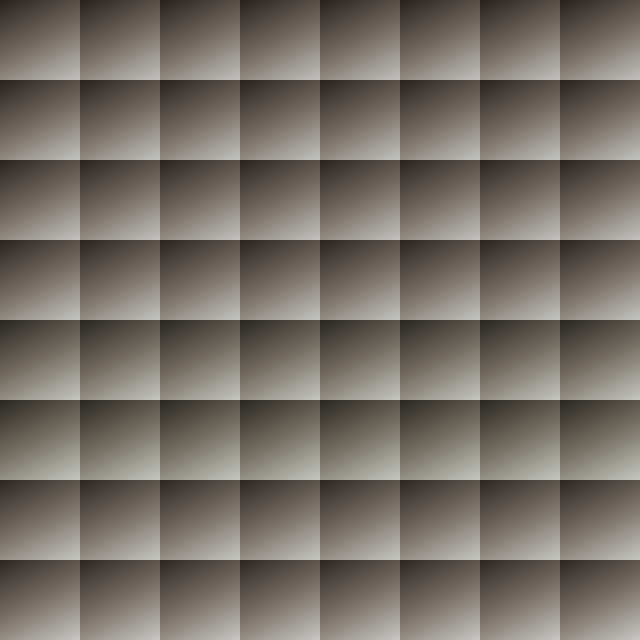
Write a Shadertoy shader that draws this pattern.

```glsl
// Grid of square tiles, each shaded by a slanted gradient from dark brown to pale grey.
#define TILES 8.0
#define SLOPE vec2(0.32, 0.68)
#define DARK vec3(0.160, 0.140, 0.130)
#define MIDDLE vec3(0.460, 0.420, 0.385)
#define LIGHT vec3(0.770, 0.770, 0.755)
#define DRIFT 0.025
#define GREEN_TINT 0.010
#define TINT_HEIGHT 0.35
#define TINT_SPREAD 0.13
#define SAMPLES 4

// Three-stop ramp: warm in the middle, nearly neutral at both ends
vec3 ramp(float t) {
    vec3 lower = mix(DARK, MIDDLE, clamp(2.0 * t, 0.0, 1.0));
    return mix(lower, LIGHT, clamp(2.0 * t - 1.0, 0.0, 1.0));
}

// One tile: dark at the upper left, pale at the lower right
vec3 tileColor(vec2 uv) {
    vec2 local = fract(uv * TILES);
    return ramp(dot(vec2(local.x, 1.0 - local.y), SLOPE));
}

// Slow change between rows: lighter towards the bottom, faint green band
vec3 rowTint(float y) {
    float rowCenter = (floor(y * TILES) + 0.5) / TILES;
    float d = (rowCenter - TINT_HEIGHT) / TINT_SPREAD;
    float green = GREEN_TINT * exp(-d * d);
    return vec3(DRIFT * (0.5 - rowCenter)) + green * vec3(-0.3, 1.0, -0.3);
}

void mainImage(out vec4 fragColor, in vec2 fragCoord) {
    // Average a grid of samples to smooth the tile edges
    vec3 total = vec3(0.0);
    for (int j = 0; j < SAMPLES; j++) {
        for (int i = 0; i < SAMPLES; i++) {
            vec2 offset = (vec2(float(i), float(j)) + 0.5) / float(SAMPLES) - 0.5;
            vec2 uv = (fragCoord + offset) / iResolution.xy;
            total += tileColor(uv) + rowTint(uv.y);
        }
    }
    fragColor = vec4(total / float(SAMPLES * SAMPLES), 1.0);
}
```
